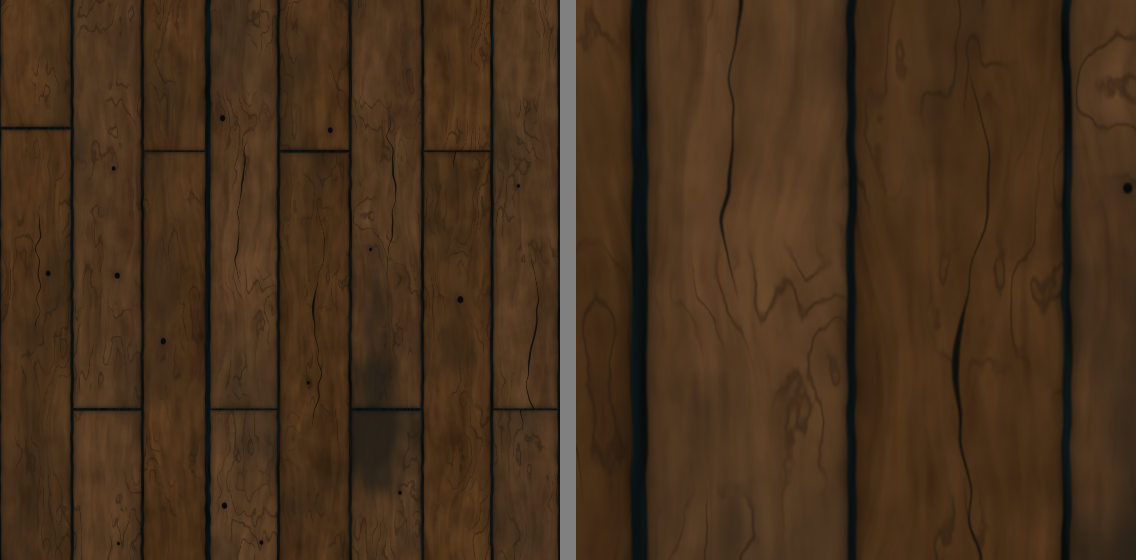
Left, the full canvas; right, a detail of the centre.
Reproduce this texture procedurally as a Shadertoy shader.

```glsl
// Worn plank floor: eight upright boards with staggered end joints.
// Stretched noise makes the grain, contours of noise make the veins, and
// per-board hashes place the cracks, pinholes and changes of tone.

const float PLANKS = 8.0;
const float SEAM_HALF = 0.0024;
const float WIDE_SEAM = 3.0;        // index of the seam that has opened up
const float WIDE_SEAM_HALF = 0.0046;
const float SEAM_DRIFT = 0.030;     // uneven board widths, in boards
const float JOINT_EVEN = 0.730;
const float JOINT_ODD = 0.269;
const float FIRST_JOINT_RISE = 0.041;
const float JOINT_HALF_THICK = 0.0023;
const float JOINT_HALF_THIN = 0.0013;
const float STAINED_PLANK = 5.0;
const float CRACK_HALF = 0.0021;
const float CRACK_SHARE = 0.8;
const float PINHOLE_RADIUS = 0.0055;
const float PINHOLE_SHARE = 0.5;
const float SOFTNESS = 0.0012;

const vec3 WOOD_DARK = vec3(0.235, 0.155, 0.085);
const vec3 WOOD_LIGHT = vec3(0.400, 0.278, 0.168);
const vec3 WARM_TINT = vec3(1.02, 0.98, 0.86);
const vec3 STAIN = vec3(0.130, 0.115, 0.090);
const vec3 VEIN = vec3(0.150, 0.100, 0.060);
const vec3 GAP = vec3(0.030, 0.036, 0.034);
const vec3 GAP_BLUE = vec3(0.050, 0.090, 0.100);

float hash(vec2 p) {
    return fract(sin(dot(p, vec2(127.1, 311.7))) * 43758.5);
}

float noise(vec2 p) {
    vec2 i = floor(p), f = fract(p);
    f = f * f * (3.0 - 2.0 * f);
    return mix(mix(hash(i), hash(i + vec2(1, 0)), f.x),
               mix(hash(i + vec2(0, 1)), hash(i + vec2(1, 1)), f.x), f.y);
}

float fbm(vec2 p) {
    float sum = 0.0, amp = 0.533;
    for (int i = 0; i < 4; i++) {
        sum += amp * noise(p);
        p = p * 2.03 + 7.3;
        amp *= 0.5;
    }
    return sum;
}

float seamX(float i) {
    float drift = 0.008 + SEAM_DRIFT * cos(1.337 * i - 2.14);
    if (i == WIDE_SEAM) drift -= SEAM_DRIFT;
    return (i + drift) / PLANKS;
}

// Coverage of a shape from its signed distance
float cover(float d, float soft) {
    return 1.0 - smoothstep(-soft, soft, d);
}

// Wood of one board; q is measured in board widths
vec3 wood(vec2 q, float plank, float id) {
    q += vec2(17.3, 9.1) * id;
    float odd = mod(plank, 2.0);
    float figure = fbm(q * vec2(1.7, 0.55));
    float mottle = fbm(q * vec2(7.0, 3.5));
    float streak = fbm(vec2(q.x * 11.0 + figure * 7.0, q.y * 0.9));
    float fibre = noise(vec2(q.x * 28.0 + figure * 12.0, q.y * 3.0));

    float tone = 0.38 + 0.17 * odd + 0.16 * (hash(vec2(id, 4.0)) - 0.5);
    tone += 0.70 * (figure - 0.5) + 0.60 * (mottle - 0.5);
    tone += 0.65 * (streak - 0.5) + 0.18 * (fibre - 0.5);
    vec3 color = mix(WOOD_DARK, WOOD_LIGHT, clamp(tone, -0.2, 1.15));
    color *= mix(WARM_TINT, vec3(1.0), odd);

    // Broken wavy veins along the figure
    float ring = q.x * 3.0 + figure * 11.0 + mottle * 1.2;
    float vein = pow(0.5 + 0.5 * sin(6.2832 * ring), 14.0);
    vein *= smoothstep(0.42, 0.75, noise(q * vec2(3.0, 1.6) + 31.0));
    color = mix(color, VEIN, 0.50 * vein);

    // Smoky stains
    float smoke = smoothstep(0.46, 0.78, fbm(q * vec2(1.2, 0.6) + 53.0));
    return mix(color, STAIN, smoke * (plank == STAINED_PLANK ? 0.85 : 0.30));
}

// Wandering lengthwise crack that tapers to both ends
float crack(vec2 uv, float across, float id, float soft) {
    float reach = mix(0.10, 0.24, hash(vec2(id, 11.0)));
    float mid = mix(0.20, 0.85, hash(vec2(id, 12.0)));
    float along = (uv.y - mid) / reach;
    float path = mix(0.38, 0.62, hash(vec2(id, 13.0)));
    path += 0.22 * (noise(vec2(uv.y * 9.0, id)) - 0.5);
    path += 0.07 * (noise(vec2(uv.y * 45.0, id + 5.0)) - 0.5);
    float taper = max(1.0 - along * along, 0.0);
    float width = CRACK_HALF * taper * noise(vec2(uv.y * 22.0, id + 9.0));
    float line = cover(abs(across - path) / PLANKS - width, soft);
    return line * smoothstep(0.0, 0.35, taper) * step(hash(vec2(id, 14.0)), CRACK_SHARE);
}

void mainImage(out vec4 fragColor, in vec2 fragCoord) {
    vec2 uv = fragCoord / iResolution.xy;
    float soft = max(SOFTNESS, 0.75 / iResolution.y);

    // Board index and distance to the nearest rough-edged seam
    float plank = 0.0, gap = 1.0;
    for (float i = 0.0; i <= PLANKS; i++) {
        float rough = 0.0018 * (noise(vec2(i * 7.0, uv.y * 55.0)) - 0.5);
        float halfWidth = i == WIDE_SEAM ? WIDE_SEAM_HALF : SEAM_HALF;
        gap = min(gap, abs(uv.x - seamX(i) + rough) - halfWidth);
        if (uv.x > seamX(i)) plank = min(i, PLANKS - 1.0);
    }

    // End joint splits each column into two boards
    float joint = mod(plank, 2.0) < 0.5 ? JOINT_EVEN : JOINT_ODD;
    if (plank == 0.0) joint += FIRST_JOINT_RISE;
    float jointHalf = mod(plank, 4.0) < 2.0 ? JOINT_HALF_THICK : JOINT_HALF_THIN;
    float id = plank + PLANKS * step(joint, uv.y) + 1.0;
    gap = min(gap, abs(uv.y - joint) - jointHalf);

    float left = seamX(plank);
    float across = (uv.x - left) / (seamX(plank + 1.0) - left);
    vec3 color = wood(uv * PLANKS, plank, id);
    color = mix(color, GAP, 0.85 * crack(uv, across, id, soft));

    // Pinholes with a faint halo
    for (float k = 0.0; k < 2.0; k++) {
        vec2 seed = vec2(id, 20.0 + 3.0 * k);
        vec2 spot = vec2(mix(0.2, 0.8, hash(seed)) - across, hash(seed + 0.5) - uv.y);
        float d = length(spot * vec2(1.0 / PLANKS, 0.85));
        float radius = PINHOLE_RADIUS * mix(0.4, 1.0, hash(seed + 0.7));
        float shown = step(hash(seed + 0.9), PINHOLE_SHARE);
        color *= 1.0 - 0.25 * shown * exp(-d / radius * 0.6);
        color = mix(color, GAP, shown * cover(d - radius, soft));
    }

    // Grimy board edges, then the gaps
    color *= 1.0 - 0.35 * exp(-max(gap, 0.0) / 0.004);
    vec3 gapColor = mix(GAP, GAP_BLUE, noise(uv * vec2(300.0, 25.0)));
    color = mix(color, gapColor, cover(gap, soft));
    fragColor = vec4(color, 1.0);
}
```
